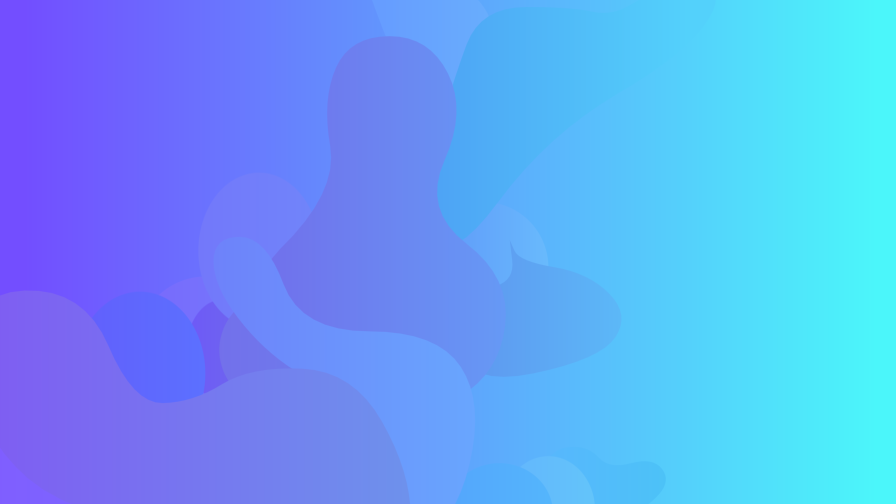
This background is drawn by a Shadertoy shader. Its source:

```glsl
// Soft overlapping liquid blobs on a violet-to-cyan horizontal gradient.
// Large blobs are closed quadratic B-splines turned into signed distances,
// small ones are ellipses; each is filled with its own two-colour gradient.

const vec2 GRID = vec2(768.0, 432.0);   // design units, origin at lower left
const int CONTROLS = 10;                // control points per spline blob
const int STEPS = 8;                    // line segments per spline arc
const vec3 VIOLET = vec3(0.45, 0.305, 1.0);
const vec3 CYAN = vec3(0.295, 0.965, 0.98);
const vec2 SKY_SPAN = vec2(20.0, 752.0);

// Control polygons of the free-form blobs
const vec2 RIBBON[10] = vec2[10](
    vec2(390, 452), vec2(425, 417), vec2(420, 372), vec2(390, 322), vec2(350, 352),
    vec2(330, 402), vec2(315, 442), vec2(300, 492), vec2(330, 512), vec2(370, 492));
const vec2 WING[10] = vec2[10](
    vec2(388, 362), vec2(412, 426), vec2(490, 426), vec2(525, 418), vec2(560, 440),
    vec2(625, 445), vec2(590, 387), vec2(470, 317), vec2(385, 202), vec2(360, 262));
const vec2 FIN[10] = vec2[10](
    vec2(437, 226), vec2(437, 226), vec2(445, 208), vec2(505, 198), vec2(540, 162),
    vec2(515, 124), vec2(400, 100), vec2(380, 172), vec2(410, 182), vec2(441, 192));
const vec2 TOWER[10] = vec2[10](
    vec2(300, 401), vec2(368, 401), vec2(400, 337), vec2(362, 252), vec2(438, 194),
    vec2(428, 112), vec2(360, 72), vec2(190, 170), vec2(290, 267), vec2(276, 347));
const vec2 TUBE[10] = vec2[10](
    vec2(183, 229), vec2(228, 229), vec2(258, 148), vec2(375, 148), vec2(415, 87),
    vec2(390, -18), vec2(330, -38), vec2(280, 97), vec2(225, 132), vec2(183, 187));
const vec2 PUDDLE[10] = vec2[10](
    vec2(478, 49), vec2(505, 49), vec2(522, 30), vec2(560, 40), vec2(575, 20),
    vec2(555, -3), vec2(520, -18), vec2(480, -18), vec2(470, 2), vec2(465, 32));
const vec2 WAVE[10] = vec2[10](
    vec2(-30, 181), vec2(72, 185), vec2(114, 86), vec2(165, 87), vec2(215, 118),
    vec2(303, 114), vec2(352, 27), vec2(352, -48), vec2(70, -18), vec2(-22, 62));

// Signed distance to a closed quadratic B-spline
float blob(vec2 p, vec2 c[10]) {
    float nearest = 1e9, side = 1.0;
    vec2 a = 0.5 * (c[CONTROLS - 1] + c[0]);
    for (int i = 0; i < CONTROLS; i++) {
        vec2 start = a;
        vec2 end = 0.5 * (c[i] + c[(i + 1) % CONTROLS]);
        for (int k = 1; k <= STEPS; k++) {
            float t = float(k) / float(STEPS);
            vec2 b = mix(mix(start, c[i], t), mix(c[i], end, t), t);
            vec2 e = b - a, w = p - a;
            vec2 q = w - e * clamp(dot(w, e) / max(dot(e, e), 1e-6), 0.0, 1.0);
            nearest = min(nearest, dot(q, q));
            bvec3 crossing = bvec3(p.y >= a.y, p.y < b.y, e.x * w.y > e.y * w.x);
            if (all(crossing) || all(not(crossing))) side = -side;
            a = b;
        }
    }
    return side * sqrt(nearest);
}

// Approximate signed distance to an ellipse
float oval(vec2 p, vec2 center, vec2 radius) {
    return (length((p - center) / radius) - 1.0) * min(radius.x, radius.y);
}

// Two-colour gradient across a horizontal span
vec3 ramp(float x, vec2 span, vec3 left, vec3 right) {
    return mix(left, right, clamp((x - span.x) / (span.y - span.x), 0.0, 1.0));
}

// Lay a fill over the colour with an antialiased edge
void paint(inout vec3 color, float d, vec3 fill) {
    float pixel = GRID.y / iResolution.y;
    color = mix(color, fill, smoothstep(0.75, -0.75, d / pixel));
}

void mainImage(out vec4 fragColor, in vec2 fragCoord) {
    vec2 p = (fragCoord - 0.5 * iResolution.xy) / iResolution.y * GRID.y + 0.5 * GRID;
    float x = p.x;
    vec3 color = ramp(x, SKY_SPAN, VIOLET, CYAN);

    // Upper and right-hand blobs
    paint(color, blob(p, RIBBON), ramp(x, vec2(320, 420), vec3(0.40, 0.61, 1.0), vec3(0.41, 0.68, 0.99)));
    paint(color, oval(p, vec2(414, 203), vec2(56)), ramp(x, vec2(390, 470), vec3(0.38, 0.62, 0.98), vec3(0.41, 0.73, 0.99)));
    paint(color, blob(p, WING), ramp(x, vec2(380, 590), vec3(0.305, 0.645, 0.96), vec3(0.325, 0.82, 0.985)));
    paint(color, blob(p, FIN), ramp(x, vec2(410, 530), vec3(0.37, 0.60, 0.94), vec3(0.36, 0.72, 0.97)));

    // Small blobs on the left
    paint(color, oval(p, vec2(176, 132), vec2(60, 63)), ramp(x, vec2(135, 200), vec3(0.47, 0.42, 0.99), vec3(0.46, 0.46, 0.99)));
    paint(color, oval(p, vec2(190, 132), vec2(30, 43)), ramp(x, vec2(160, 200), vec3(0.43, 0.35, 0.97), vec3(0.43, 0.39, 0.94)));
    paint(color, oval(p, vec2(120, 112), vec2(56, 70)), ramp(x, vec2(80, 175), vec3(0.38, 0.38, 0.99), vec3(0.36, 0.44, 1.0)));
    paint(color, oval(p, vec2(222, 217), vec2(52, 67)), ramp(x, vec2(170, 270), vec3(0.45, 0.47, 0.98), vec3(0.44, 0.52, 0.98)));
    paint(color, oval(p, vec2(240, 132), vec2(52, 50)), ramp(x, vec2(188, 265), vec3(0.45, 0.44, 0.92), vec3(0.43, 0.48, 0.92)));

    // Central tower
    paint(color, blob(p, TOWER), ramp(x, vec2(235, 432), vec3(0.44, 0.445, 0.925), vec3(0.40, 0.60, 0.96)));

    // Lower right blobs, back to front
    paint(color, blob(p, PUDDLE), ramp(x, vec2(475, 568), vec3(0.34, 0.72, 0.99), vec3(0.30, 0.76, 0.97)));
    paint(color, oval(p, vec2(470, -5), vec2(40, 46)), ramp(x, vec2(445, 510), vec3(0.39, 0.72, 0.99), vec3(0.39, 0.77, 0.98)));
    paint(color, oval(p, vec2(428, -8), vec2(46, 43)), ramp(x, vec2(385, 470), vec3(0.33, 0.65, 0.99), vec3(0.33, 0.71, 0.99)));

    // Foreground tube and wave
    paint(color, blob(p, TUBE), ramp(x, vec2(185, 406), vec3(0.43, 0.51, 0.98), vec3(0.41, 0.65, 0.995)));
    paint(color, oval(p, vec2(0, 12), vec2(90, 80)), ramp(x, vec2(0, 60), vec3(0.50, 0.37, 1.0), vec3(0.49, 0.39, 1.0)));
    paint(color, blob(p, WAVE), ramp(x, vec2(0, 350), vec3(0.495, 0.37, 0.95), vec3(0.43, 0.57, 0.925)));

    fragColor = vec4(color, 1.0);
}
```
